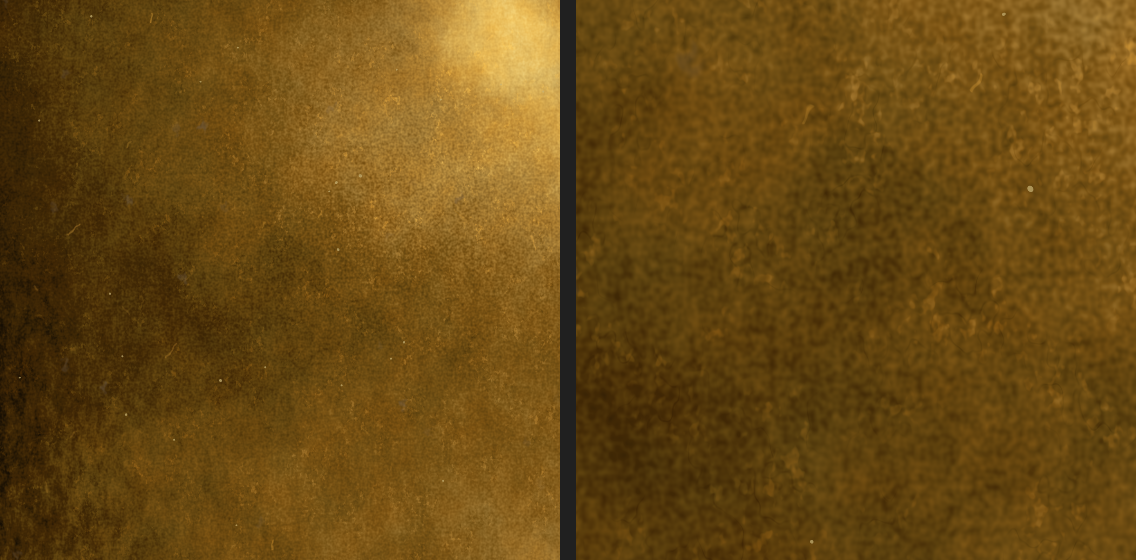
Left: the whole. Right: its middle third, enlarged.
Write a Shadertoy shader that draws this texture.

```glsl
// Aged brass sheet: warm highlight at the upper right, dark patina, fine grain and small scars.

float hash(vec2 p) {
    uvec2 q = uvec2(ivec2(floor(p)));
    uint n = q.x * 1597334677u ^ q.y * 3812015801u;
    n = (n ^ (n >> 15)) * 2246822519u;
    n = (n ^ (n >> 13)) * 3266489917u;
    return float((n ^ (n >> 16)) >> 8) / 16777216.0;
}

vec2 hash2(vec2 p) {
    return vec2(hash(p), hash(p + vec2(57.0, 113.0)));
}

float cornerSlope(vec2 cell, vec2 offset) {
    float angle = 6.2832 * hash(cell);
    return dot(vec2(cos(angle), sin(angle)), offset);
}

// Gradient noise, roughly -0.7 to 0.7
float gradientNoise(vec2 p) {
    vec2 i = floor(p), f = p - i;
    vec2 u = f * f * f * (f * (f * 6.0 - 15.0) + 10.0);
    vec2 e = vec2(1.0, 0.0);
    float low = mix(cornerSlope(i, f), cornerSlope(i + e.xy, f - e.xy), u.x);
    float high = mix(cornerSlope(i + e.yx, f - e.yx), cornerSlope(i + e.xx, f - e.xx), u.x);
    return mix(low, high, u.y);
}

float fbm(vec2 p, int octaves, float gain) {
    float sum = 0.0, amplitude = 1.0;
    for (int i = 0; i < octaves; i++) {
        sum += amplitude * gradientNoise(p);
        p = mat2(1.6, 1.2, -1.2, 1.6) * p + 17.3;
        amplitude *= gain;
    }
    return sum;
}

float glow(vec2 p, vec2 center, vec2 radius) {
    vec2 d = (p - center) / radius;
    return exp(-dot(d, d));
}

float segmentDistance(vec2 p, vec2 a, vec2 b) {
    vec2 pa = p - a, ba = b - a;
    return length(pa - ba * clamp(dot(pa, ba) / dot(ba, ba), 0.0, 1.0));
}

// Broad light over the sheet
float sheetLight(vec2 p) {
    float light = mix(0.30, 0.50, p.x);
    light += 0.34 * glow(p, vec2(0.89, 1.0), vec2(0.14, 0.15));
    light += 0.17 * glow(p, vec2(1.02, 0.80), vec2(0.12, 0.16));
    light += 0.22 * glow(p, vec2(0.80, 0.76), vec2(0.35, 0.26));
    light += 0.07 * glow(p, vec2(0.55, 0.08), vec2(0.45, 0.20));
    light += 0.10 * glow(p, vec2(1.0, 0.0), vec2(0.10));
    light += 0.04 * glow(p, vec2(0.28, 0.86), vec2(0.25, 0.20));
    light -= 0.06 * glow(p, vec2(0.45, 0.45), vec2(0.55, 0.15));
    return light - 0.13 * exp(-p.x / 0.08) * mix(1.0, 0.6, p.y);
}

// Colour ramp indexed by the red level of the metal
vec3 brass(float tone) {
    vec3 c = mix(vec3(0.08, 0.05, 0.01), vec3(0.26, 0.16, 0.02), smoothstep(0.03, 0.28, tone));
    c = mix(c, vec3(0.36, 0.25, 0.05), clamp((tone - 0.26) / 0.10, 0.0, 1.0));
    c = mix(c, vec3(0.48, 0.33, 0.08), clamp((tone - 0.36) / 0.12, 0.0, 1.0));
    c = mix(c, vec3(0.60, 0.44, 0.17), clamp((tone - 0.48) / 0.12, 0.0, 1.0));
    c = mix(c, vec3(0.73, 0.55, 0.23), clamp((tone - 0.60) / 0.13, 0.0, 1.0));
    c = mix(c, vec3(0.91, 0.74, 0.36), clamp((tone - 0.73) / 0.18, 0.0, 1.0));
    return mix(c, vec3(1.0, 0.90, 0.56), clamp((tone - 0.91) / 0.16, 0.0, 1.0));
}

// Pale scratches, bright specks and grey-blue smudges
vec3 addScars(vec3 color, vec2 p, float pixel) {
    vec2 rough = 0.007 * vec2(gradientNoise(p * 90.0), gradientNoise(p * 90.0 + 40.0));
    for (int i = 0; i < 24; i++) {
        float id = float(i);
        vec2 start = hash2(vec2(id, 3.0));
        float lean = 1.57 + 2.2 * (hash(vec2(id, 5.0)) - 0.5);
        vec2 along = vec2(cos(lean), sin(lean)) * mix(0.006, 0.03, hash(vec2(id, 7.0)));
        float d = segmentDistance(p + rough * 0.5, start, start + along);
        float scratch = 1.0 - smoothstep(0.0003, 0.0009 + pixel, d);
        color += scratch * vec3(0.20, 0.15, 0.07) * hash(vec2(id, 9.0));

        float radius = mix(0.0007, 0.0025, pow(hash(vec2(id, 11.0)), 3.0));
        float speck = 1.0 - smoothstep(radius, radius + pixel, length(p + rough * 0.2 - hash2(vec2(id, 13.0))));
        color = mix(color, vec3(0.78, 0.70, 0.46), speck * 0.7);

        vec2 smudgeOffset = p + rough * 2.0 - hash2(vec2(id, 17.0));
        float smudge = 1.0 - smoothstep(0.002, 0.011, length(smudgeOffset * vec2(1.2, 0.8)));
        color = mix(color, vec3(0.42, 0.35, 0.28), smudge * 0.5 * hash(vec2(id, 19.0)));
    }
    return color;
}

void mainImage(out vec4 fragColor, in vec2 fragCoord) {
    vec2 p = fragCoord / iResolution.xy;
    float pixel = 1.0 / iResolution.y;

    // Cloudy patina and upright wear
    vec2 warp = 0.05 * vec2(fbm(p * 6.0, 3, 0.5), fbm(p * 6.0 + 31.0, 3, 0.5));
    float light = sheetLight(p + warp);
    float clouds = fbm((p + warp) * vec2(9.0, 8.0), 5, 0.6);
    float wear = fbm((p + warp * 0.4) * vec2(42.0, 20.0) + 9.0, 4, 0.7);
    float brushing = gradientNoise(p * vec2(190.0, 24.0)) + gradientNoise(p * vec2(26.0, 170.0));

    // Crisp grain, golden flecks and hairline cracks, fading in the polished highlight
    float worn = glow(p, vec2(0.76, 0.64), vec2(0.32, 0.22));
    float polish = smoothstep(0.65, 0.90, light);
    float grain = gradientNoise(p * 150.0) + gradientNoise(p * vec2(250.0, 235.0) + 21.0);
    float patches = smoothstep(-0.25, 0.45, fbm(p * vec2(17.0, 14.0) + 77.0, 3, 0.6));
    float fleck = smoothstep(0.15, 0.65, fbm(p * vec2(85.0, 65.0) + 71.0, 3, 0.75)) * patches;
    float crack = 1.0 - smoothstep(0.0, 0.07, abs(fbm(p * vec2(34.0, 24.0) + 5.0, 3, 0.6)));
    float tarnish = glow(p, vec2(0.0, 0.12), vec2(0.20, 0.35));

    float tone = light + 0.06 * clouds + 0.04 * wear + 0.022 * brushing;
    tone += grain * mix(0.062, 0.12, worn) * mix(1.0, 0.55, polish);
    tone += fleck * mix(0.09, 0.13, worn) * (1.0 - 0.6 * polish);
    tone -= crack * patches * 0.035 * (1.0 - polish);
    tone += tarnish * 0.10 * wear - 0.012;

    // Olive and amber drift, with amber in the flecks
    vec3 color = brass(tone);
    float hue = fbm(p * 11.0 + 53.0, 4, 0.65) - 0.4 * glow(p, vec2(0.15, 0.85), vec2(0.35));
    color *= 1.0 + (0.7 * hue + 0.4 * fleck) * vec3(0.04, -0.03, -0.25);
    fragColor = vec4(clamp(addScars(color, p, pixel), 0.0, 1.0), 1.0);
}
```
